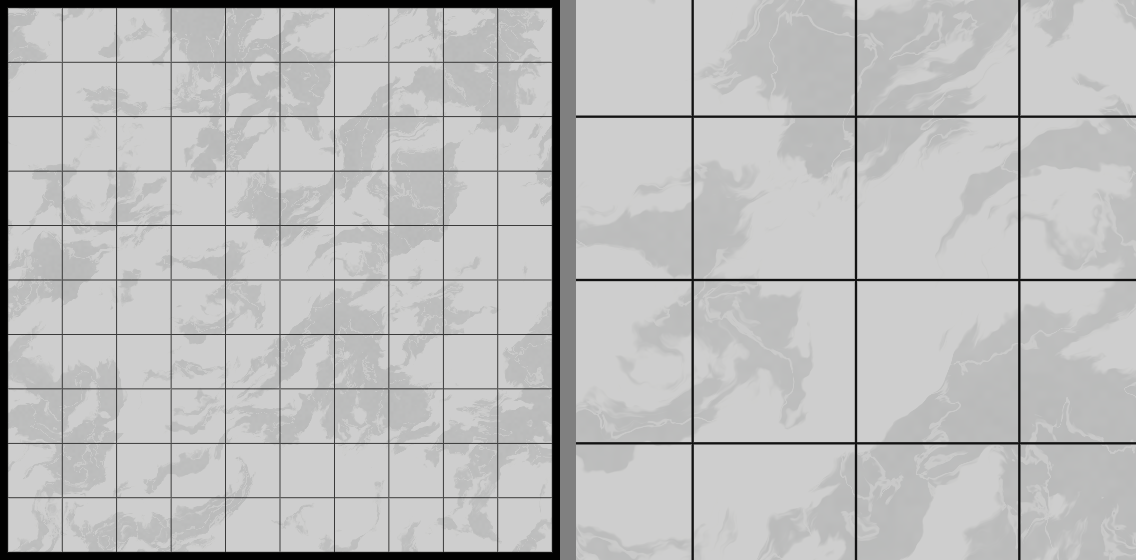
Left: the whole. Right: its middle third, enlarged.
A Shadertoy shader for this texture:

```glsl
#define CELLS 10.0
#define BORDER 0.0139
#define LINE_WIDTH 0.0014
#define STAIN_LEVEL 0.045
#define STAIN_EDGE 0.035
#define GRAIN_ANGLE 0.65
#define STONE_COLOR vec3(0.808, 0.808, 0.806)
#define STAIN_COLOR vec3(0.738, 0.740, 0.739)
#define LINE_COLOR vec3(0.07)
#define BORDER_COLOR vec3(0.003)

float hash(vec2 p) {
    vec3 q = fract(vec3(p.xyx) * 0.1031);
    q += dot(q, q.yzx + 33.33);
    return fract((q.x + q.y) * q.z);
}

float noise(vec2 p) {
    vec2 i = floor(p), f = fract(p);
    f = f * f * f * (f * (f * 6.0 - 15.0) + 10.0);
    return mix(mix(hash(i), hash(i + vec2(1, 0)), f.x),
               mix(hash(i + vec2(0, 1)), hash(i + vec2(1, 1)), f.x), f.y);
}

float fbm(vec2 p) {
    float sum = 0.0, amplitude = 0.5;
    for (int i = 0; i < 6; i++) {
        sum += amplitude * noise(p);
        p = mat2(1.6, 1.2, -1.2, 1.6) * p + 17.3;
        amplitude *= 0.52;
    }
    return sum;
}

vec3 marble(vec2 uv) {
    // Bend the grain, then stretch it along the diagonal
    vec2 warp = vec2(fbm(uv * 7.0 + 3.1), fbm(uv * 7.0 + 41.7)) - 0.5;
    float c = cos(GRAIN_ANGLE), s = sin(GRAIN_ANGLE);
    vec2 grain = mat2(c, -s, s, c) * (uv + 0.16 * warp) * vec2(11.0, 25.0);

    // Broad clouds broken up by streaks and thin veins
    float cloud = fbm(uv * 8.0 + 0.8 * warp + 60.0) - 0.5;
    float streak = fbm(grain + 20.0) - 0.5;
    float vein = 1.0 - 2.0 * abs(fbm(grain * 0.8 + 90.0) - 0.5);
    float field = 0.8 * cloud + 0.75 * streak + 0.45 * (vein - 0.82);
    float stain = smoothstep(-STAIN_EDGE, STAIN_EDGE, field - STAIN_LEVEL);

    // Pale cracks across the stained areas
    float crack = abs(fbm(uv * 17.0 + 3.0 * warp + 130.0) - 0.5);
    stain *= mix(0.25, 1.0, smoothstep(0.004, 0.022, crack));

    // Uneven depth of tone
    stain *= 0.9 + 0.6 * clamp(cloud + 0.1, 0.0, 0.4);
    float speckle = 0.012 * (noise(uv * 190.0) - 0.5);
    return mix(STONE_COLOR, STAIN_COLOR, stain) + speckle * stain;
}

// Share of a pixel covered by a line at the given distance
vec2 lineCoverage(vec2 dist, float pixel) {
    vec2 high = min(dist + 0.5 * pixel, vec2(0.5 * LINE_WIDTH));
    vec2 low = max(dist - 0.5 * pixel, vec2(-0.5 * LINE_WIDTH));
    return max(high - low, 0.0) / pixel;
}

void mainImage(out vec4 fragColor, in vec2 fragCoord) {
    vec2 uv = fragCoord / iResolution.xy;
    float pixel = 1.0 / min(iResolution.x, iResolution.y);
    vec3 color = marble(uv);

    // Grid joints
    float cellSize = (1.0 - 2.0 * BORDER) / CELLS;
    vec2 cell = (uv - BORDER) / cellSize;
    vec2 joint = lineCoverage(abs(cell - round(cell)) * cellSize, pixel);
    color = mix(color, LINE_COLOR, max(joint.x, joint.y));

    // Solid frame
    vec2 inset = min(uv, 1.0 - uv) - BORDER;
    float inside = clamp(min(inset.x, inset.y) / pixel + 0.5, 0.0, 1.0);
    fragColor = vec4(mix(BORDER_COLOR, color, inside), 1.0);
}
```
